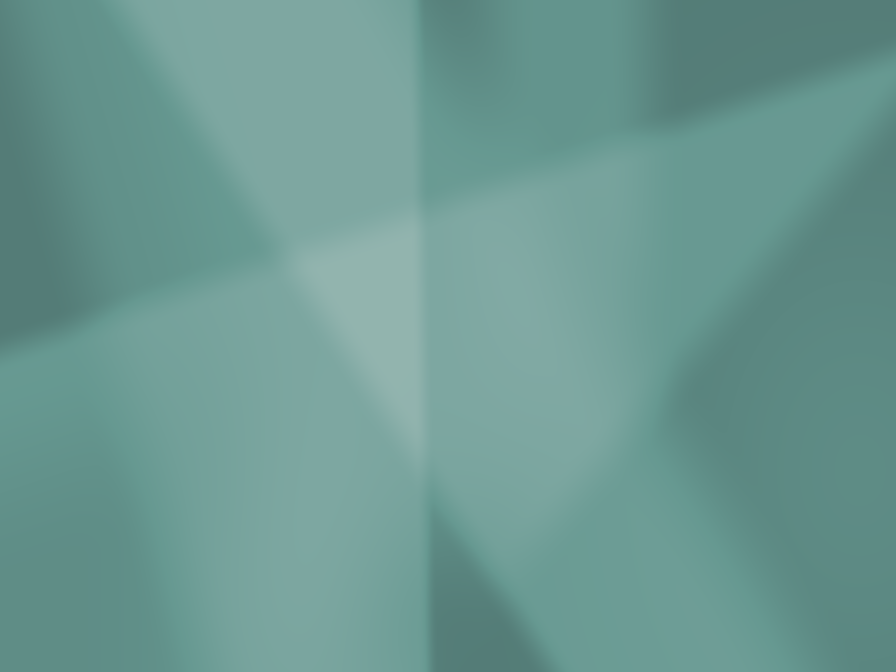
Give the GLSL for this background, as a WebGL 2 fragment shader.

```glsl
#version 300 es
precision highp float;

uniform vec2 u_resolution;
out vec4 fragColor;

// Palette, ordered by brightness; the red channel doubles as the level
const vec3 DEEP  = vec3(0.315, 0.465, 0.447);
const vec3 TEAL  = vec3(0.400, 0.598, 0.568);
const vec3 MIST  = vec3(0.510, 0.667, 0.645);
const vec3 PALE  = vec3(0.580, 0.710, 0.688);

// Light added by each translucent sheet
const float BASE_LEVEL     = 0.328;
const float UPRIGHT_LIGHT  = 0.080;
const float DIAGONAL_LIGHT = 0.085;
const float WEDGE_LIGHT    = 0.078;
const float COLUMN_LIGHT   = 0.060;
const float RIGHT_GLOW     = 0.040;
const float FLOOR_GLOW     = 0.035;

// Edge softness in canvas heights
const float CRISP  = 0.022;
const float SOFT   = 0.050;
const float HAZY   = 0.110;
const float ASPECT = 4.0 / 3.0;

// Signed distance to the line a-b, positive on its left
float lineSide(vec2 p, vec2 a, vec2 b) {
    vec2 d = normalize(b - a);
    vec2 e = p - a;
    return d.x * e.y - d.y * e.x;
}

// Coverage that rises mostly on the inner side of an edge
float cover(float dist, float width) {
    return smoothstep(-0.3 * width, width, dist);
}

float glow(vec2 p, vec2 center, vec2 radius) {
    vec2 q = (p - center) / radius;
    return exp(-dot(q, q));
}

vec3 ramp(float level) {
    vec3 color = mix(DEEP, TEAL, clamp((level - DEEP.r) / (TEAL.r - DEEP.r), 0.0, 1.0));
    color = mix(color, MIST, clamp((level - TEAL.r) / (MIST.r - TEAL.r), 0.0, 1.0));
    return mix(color, PALE, clamp((level - MIST.r) / (PALE.r - MIST.r), 0.0, 1.0));
}

void main() {
    vec2 p = gl_FragCoord.xy / u_resolution * vec2(ASPECT, 1.0);

    // Upright sheet: hazy on the left, crisp on the right
    float haze = lineSide(p, vec2(-0.03, 1.0), vec2(0.27, 0.0));
    float upright = cover(lineSide(p, vec2(0.646, 0.0), vec2(0.627, 1.0)), CRISP);
    upright *= cover(haze, HAZY) * mix(0.65, 1.0, smoothstep(0.08, 0.35, haze));

    // Diagonal sheet falling to the right
    float diagonal = cover(lineSide(p, vec2(0.153, 1.0), vec2(0.807, 0.0)), SOFT);
    diagonal *= smoothstep(-0.09, 0.10, lineSide(p, vec2(1.19, 0.0), vec2(0.61, 1.0)));

    // Broad wedge under the rising edge, fading toward the floor
    float depth = lineSide(p, vec2(ASPECT, 0.9375), vec2(0.0, 0.493));
    float wedge = cover(depth, SOFT);
    wedge *= cover(lineSide(p, vec2(0.677, 0.0), vec2(1.333, 0.809)), 0.07);
    wedge *= 1.0 - 0.45 * smoothstep(0.0, 0.35, depth) * smoothstep(0.5, 0.1, p.x);
    wedge *= 1.0 - 0.95 * glow(p, vec2(0.68, 0.06), vec2(0.16, 0.19));

    // Faint column at the upper right
    float column = smoothstep(0.64, 0.80, p.x) * smoothstep(1.02, 0.90, p.x);
    column *= smoothstep(0.25, 0.75, p.y);

    // Combine the light
    float level = BASE_LEVEL
        + UPRIGHT_LIGHT * upright
        + DIAGONAL_LIGHT * diagonal
        + WEDGE_LIGHT * wedge
        + COLUMN_LIGHT * column * (1.0 - 0.5 * diagonal)
        + RIGHT_GLOW * glow(p, vec2(1.28, 0.30), vec2(0.32, 0.45)) * (1.0 - wedge)
        + FLOOR_GLOW * glow(p, vec2(0.40, 0.08), vec2(0.15, 0.25)) * upright;

    fragColor = vec4(ramp(level), 1.0);
}
```
